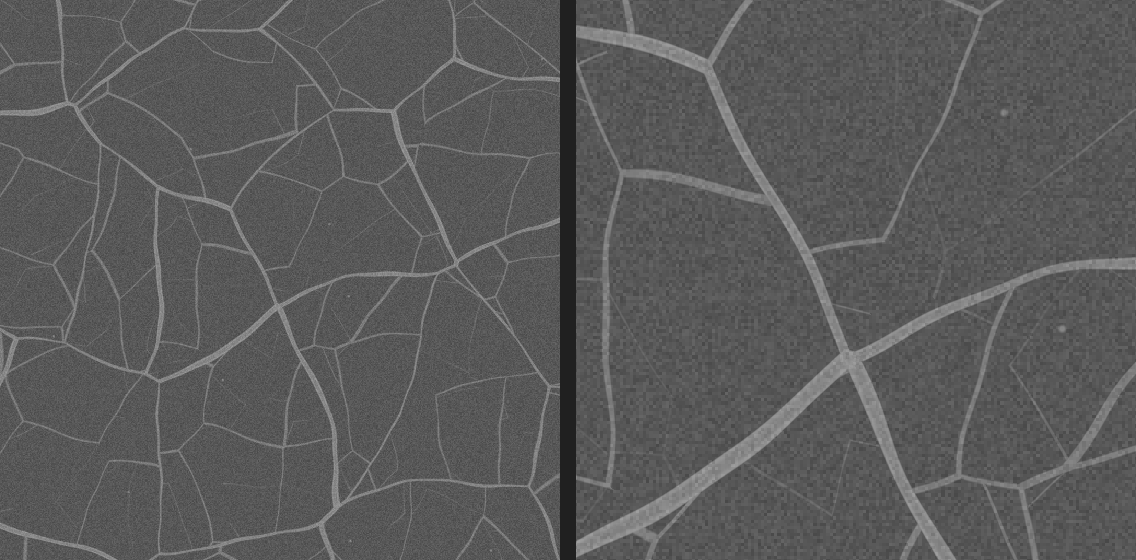
Left, the full canvas; right, a detail of the centre.
Reproduce this texture procedurally as a Shadertoy shader.

```glsl
// Dark grey dried ground split by a branching net of pale cracks, with fine grain.

const vec3 GROUND_COLOR = vec3(0.342);
const vec3 CRACK_COLOR = vec3(0.52);
const vec3 RIM_COLOR = vec3(0.60);

// Cells across the canvas for each generation of cracks
const float MAIN_SCALE = 3.5;
const float BRANCH_SCALE = 5.6;
const float HAIR_SCALE = 8.0;

// Thinnest and widest half widths, in canvas units
const vec2 MAIN_WIDTH = vec2(0.0018, 0.0054);
const vec2 BRANCH_WIDTH = vec2(0.0011, 0.0028);
const vec2 HAIR_WIDTH = vec2(0.0004, 0.0010);

const float JITTER = 0.92;
const float GRAIN_CELLS = 512.0;
const float GRAIN_AMOUNT = 0.060;
const float SPECK_CELLS = 14.0;
const float SPECK_CHANCE = 0.04;

struct Crack {
    vec2 id;      // cell that holds the point
    float cover;  // how much crack covers the point
    float rim;    // brighter border of wide cracks
};

vec2 hash2(vec2 p) {
    vec3 q = fract(p.xyx * vec3(0.1031, 0.1030, 0.0973));
    q += dot(q, q.yzx + 33.33);
    return fract((q.xx + q.yz) * q.zy);
}

// Layered sines bend the cell borders into wandering curves
vec2 bend(vec2 p, vec2 seed) {
    vec2 phase = seed * 0.37;
    vec2 broad = sin(p.yx * vec2(8.0, 7.0) + p * 3.0 + phase);
    vec2 middle = sin(p.yx * vec2(21.0, 24.0) - p * 9.0 + phase.yx);
    vec2 fine = sin(p.yx * vec2(83.0, 71.0) + p * 37.0 + phase);
    return p + 0.030 * broad + 0.0065 * middle + 0.0010 * fine;
}

vec2 cellPoint(vec2 cell, vec2 seed) {
    return cell + 0.5 + JITTER * (hash2(cell + seed) - 0.5);
}

// Cellular borders, each with its own width; some borders are left out
Crack crackNet(vec2 uv, float scale, vec2 seed, vec2 widths, float presence) {
    vec2 p = bend(uv, seed) * scale;
    vec2 home = floor(p);
    vec2 nearCell = home;
    vec2 toNear = vec2(8.0);
    for (int y = -1; y <= 1; y++)
    for (int x = -1; x <= 1; x++) {
        vec2 cell = home + vec2(x, y);
        vec2 r = cellPoint(cell, seed) - p;
        if (dot(r, r) < dot(toNear, toNear)) {
            toNear = r;
            nearCell = cell;
        }
    }

    Crack crack = Crack(nearCell, 0.0, 0.0);
    float soft = 0.7 / min(iResolution.x, iResolution.y) + 0.0002;
    float swell = 1.0 + 0.22 * sin(uv.x * 31.0 + 2.0 * sin(uv.y * 23.0));
    for (int y = -2; y <= 2; y++)
    for (int x = -2; x <= 2; x++) {
        if (x == 0 && y == 0) continue;
        vec2 cell = nearCell + vec2(x, y);
        vec2 r = cellPoint(cell, seed) - p;
        vec2 dice = hash2(nearCell + cell + seed * 2.0 + 71.0);
        if (dice.x > presence) continue;
        float d = dot(0.5 * (toNear + r), normalize(r - toNear)) / scale;
        float w = mix(widths.x, widths.y, dice.y * dice.y) * swell;
        float cover = 1.0 - smoothstep(w - soft, w + soft, d);
        float wide = smoothstep(0.002, 0.004, w);
        crack.cover = max(crack.cover, cover);
        crack.rim = max(crack.rim, cover * wide * smoothstep(0.3 * w, 0.8 * w, d));
    }
    return crack;
}

// Rare tiny pale dots
float specks(vec2 uv) {
    vec2 p = uv * SPECK_CELLS;
    vec2 cell = floor(p);
    vec2 center = 0.2 + 0.6 * hash2(cell + 211.0);
    float present = step(hash2(cell + 457.0).x, SPECK_CHANCE);
    return present * (1.0 - smoothstep(0.012, 0.045, length(fract(p) - center)));
}

void mainImage(out vec4 fragColor, in vec2 fragCoord) {
    vec2 uv = fragCoord / min(iResolution.x, iResolution.y);

    // Each generation splits the cells of the one before, so cracks meet in T shapes
    Crack primary = crackNet(uv, MAIN_SCALE, vec2(19.0, 47.0), MAIN_WIDTH, 1.0);
    vec2 branchSeed = floor(hash2(primary.id + 13.0) * 400.0);
    Crack branch = crackNet(uv, BRANCH_SCALE, branchSeed, BRANCH_WIDTH, 0.85);
    vec2 hairSeed = floor(hash2(branch.id + branchSeed) * 400.0);
    Crack hair = crackNet(uv, HAIR_SCALE, hairSeed, HAIR_WIDTH, 0.5);

    // Hairlines fade in and out along their length
    float fade = 0.45 + 0.25 * sin(uv.x * 17.0 + 2.0 * sin(uv.y * 13.0));
    float cover = max(primary.cover, max(0.85 * branch.cover, fade * hair.cover));
    cover = max(cover, specks(uv));

    vec3 color = mix(GROUND_COLOR, CRACK_COLOR, cover);
    color = mix(color, RIM_COLOR, 0.6 * primary.rim);

    // Fine even grain over everything
    vec2 grain = hash2(floor(uv * GRAIN_CELLS) + 5.0);
    color += GRAIN_AMOUNT * (grain.x + grain.y - 1.0);

    fragColor = vec4(clamp(color, 0.0, 1.0), 1.0);
}
```
